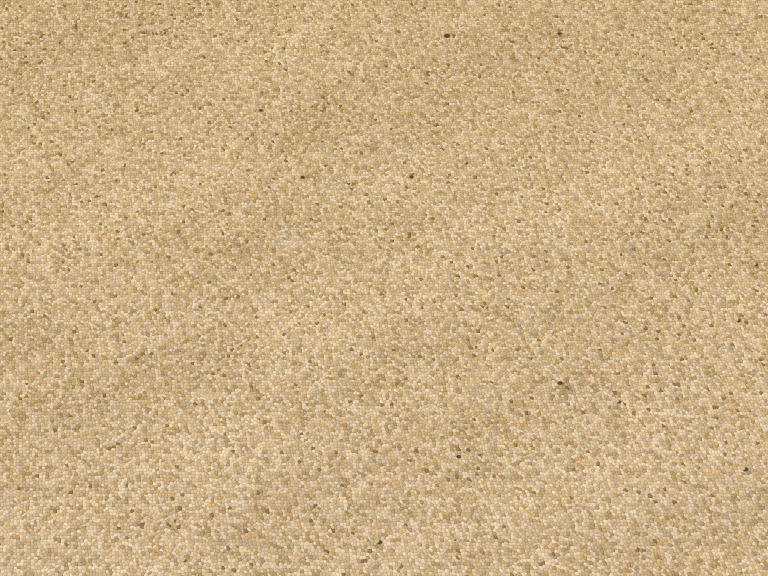
A Shadertoy shader for this texture:

```glsl
// Fine dry sand seen at a slant: cellular grains, finer toward the top, each
// with its own tone and a little side light. Layered sines add faint diagonal
// swells, and a sparse jittered grid scatters pebbles with dark shadows.
#define GRAINS 168.0        // grains per canvas height at the bottom edge
#define PERSPECTIVE 0.30    // how much finer the grains get at the top
#define TONE_SPREAD 1.35    // contrast between grains
#define GAP_DEPTH 0.11      // darkness between grains
#define SIDE_LIGHT 0.07     // light on the upper left of each grain
#define TINT 0.035          // warm and cool variation
#define CLUMPS 0.030        // mottling of small grain groups
#define SWELL 0.011         // strength of the broad ripples
#define PEBBLE_GRID 8.0     // pebble cells per canvas height
#define PEBBLE_SHARE 0.36   // part of those cells that hold a pebble

const vec3 MEAN_SAND = vec3(0.80, 0.692, 0.532);
const vec2 TO_LIGHT = vec2(-0.8, 0.6);

vec3 hash3(vec2 p) {
    vec3 q = fract(p.xyx * vec3(0.1031, 0.1030, 0.0973));
    q += dot(q, q.yxz + 33.33);
    return fract((q.xxy + q.yzz) * q.zyx);
}

// Nearest grain: xy = offset from its centre, z = gap to the next one
vec3 nearestGrain(vec2 p, out vec2 id) {
    vec2 cell = floor(p);
    vec2 offset = vec2(0.0);
    float first = 9.0, second = 9.0;
    id = cell;
    for (int y = -1; y <= 1; y++)
    for (int x = -1; x <= 1; x++) {
        vec2 c = cell + vec2(x, y);
        vec2 d = p - c - 0.1 - 0.8 * hash3(c).xy;
        float dist = length(d);
        if (dist < first) {
            second = first;
            first = dist;
            offset = d;
            id = c;
        } else {
            second = min(second, dist);
        }
    }
    return vec3(offset, second - first);
}

// Sand tones laid out by their share of the area
vec3 sandTone(float share) {
    vec3 c = vec3(0.61, 0.50, 0.33);
    c = mix(c, vec3(0.71, 0.60, 0.43), step(0.01, share));
    c = mix(c, vec3(0.78, 0.67, 0.49), step(0.12, share));
    c = mix(c, vec3(0.76, 0.66, 0.51), step(0.28, share));
    c = mix(c, vec3(0.82, 0.71, 0.55), step(0.46, share));
    return mix(c, vec3(0.86, 0.76, 0.61), step(0.78, share));
}

vec2 slant(vec2 p) {
    return p * (1.0 + PERSPECTIVE * p.y);
}

vec3 grainColor(vec2 p) {
    vec2 id;
    vec3 g = nearestGrain(slant(p) * GRAINS, id);
    vec3 rnd = hash3(id + 71.0);
    vec3 c = MEAN_SAND + (sandTone(rnd.x) - MEAN_SAND) * TONE_SPREAD;
    c += TINT * (rnd.y - 0.5) * vec3(0.6, -0.2, -1.6);
    c = mix(c, vec3(0.79, 0.60, 0.37), 0.6 * step(0.95, rnd.z));
    float shade = GAP_DEPTH * (smoothstep(0.0, 0.35, g.z) - 0.62);
    shade += SIDE_LIGHT * dot(g.xy, TO_LIGHT);
    return c + shade * vec3(1.0, 1.03, 1.05);
}

// Broad uneven ripples rising to the right
float swells(vec2 p) {
    float along = dot(p, vec2(0.90, 0.43));
    float across = dot(p, vec2(-0.43, 0.90));
    float bend = 1.3 * sin(along * 3.1 + 1.0) + 0.8 * sin(along * 7.3 - across * 5.0);
    float s = sin(across * 13.0 + bend) + 0.7 * sin(across * 29.0 - 1.7 * bend + 2.0);
    return s + 0.5 * sin(across * 57.0 + 2.3 * bend + along * 6.0);
}

// A pale pebble or a small pit, with its shadow to the lower right
vec3 addPebble(vec3 c, vec2 p, float px) {
    vec2 cell = floor(p * PEBBLE_GRID);
    vec3 rnd = hash3(cell + 13.0);
    vec3 kind = hash3(cell + 157.0);
    float present = step(kind.x, PEBBLE_SHARE * (0.7 + 0.5 * cell.y / PEBBLE_GRID));
    vec2 d = p - (cell + 0.2 + 0.6 * rnd.xy) / PEBBLE_GRID;
    float size = mix(0.0018, 0.0042, rnd.z * rnd.z);
    float pale = step(0.55, kind.y);
    vec2 s = d - size * pale * vec2(1.0, -0.6);
    float shadow = 1.0 - smoothstep(-px, px, length(s * vec2(0.8, 1.1)) - size);
    float stone = 1.0 - smoothstep(-px, px, length(d) - size);
    float dent = exp(-dot(d, d) / (9.0 * size * size)) * step(0.6, kind.z);
    c -= 0.10 * present * dent;
    c = mix(c, vec3(0.27, 0.20, 0.11), 0.85 * present * shadow);
    return mix(c, vec3(0.85, 0.73, 0.53), present * pale * stone);
}

void mainImage(out vec4 fragColor, in vec2 fragCoord) {
    float px = 1.0 / iResolution.y;
    vec2 p = fragCoord * px;

    // Four samples per pixel keep the fine grains smooth
    vec3 color = vec3(0.0);
    for (int i = 0; i < 4; i++) {
        vec2 jitter = vec2(i % 2, i / 2) * 0.5 - 0.25;
        color += 0.25 * grainColor(p + jitter * px);
    }

    // Mottling, swells and a slightly warmer far side
    vec2 clump;
    nearestGrain(slant(p) * GRAINS * 0.42 + 40.0, clump);
    color += CLUMPS * (hash3(clump + 29.0).x - 0.5);
    color += SWELL * swells(p);
    color += (p.y - 0.5) * vec3(-0.004, -0.012, -0.030);

    fragColor = vec4(clamp(addPebble(color, p, px), 0.0, 1.0), 1.0);
}
```
